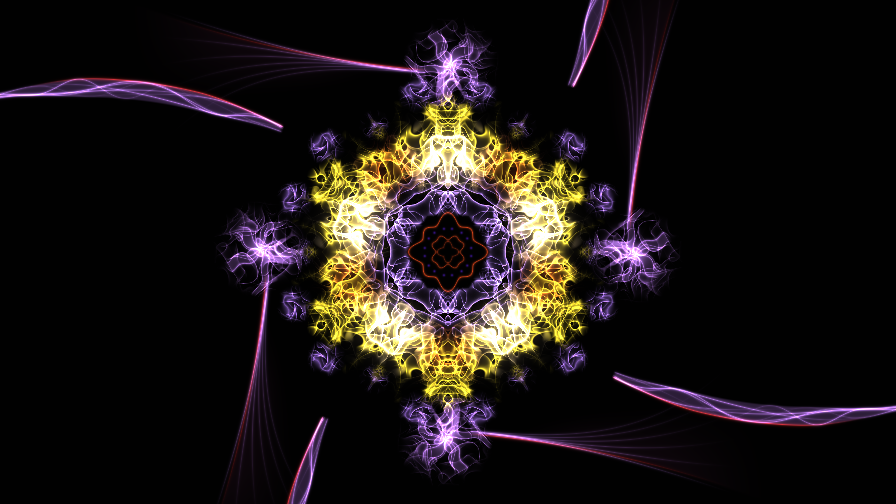
A WebGL 1 fragment shader for this background:

```glsl
precision highp float;
// Kaleidoscopic fire ring with violet wisps and four trailing ribbons on black.
uniform vec2 u_resolution;

vec2 gradient(vec2 cell) {
  float a = 6.28318 * fract(sin(dot(cell, vec2(127.1, 311.7))) * 43758.5);
  return vec2(cos(a), sin(a));
}

float noise(vec2 p) {
  vec2 i = floor(p), f = p - i;
  vec2 u = f * f * f * (f * (f * 6.0 - 15.0) + 10.0);
  vec2 e = vec2(0.0, 1.0);
  return mix(mix(dot(gradient(i), f), dot(gradient(i + e.yx), f - e.yx), u.x),
             mix(dot(gradient(i + e.xy), f - e.xy), dot(gradient(i + 1.0), f - 1.0), u.x), u.y);
}

// Mirrors the plane into n equal sectors, the first centred on +y.
vec2 fold(vec2 p, float n) {
  float s = 6.28318 / n;
  float a = abs(mod(atan(p.x, p.y) + 0.5 * s, s) - 0.5 * s);
  return length(p) * vec2(sin(a), cos(a));
}

float blob(vec2 d, float size) {
  return exp(-dot(d, d) / (size * size));
}

float line(float d, float width) {
  return exp(-abs(d) / width);
}

// Broken smoke sheets: each has a bright crisp edge and a soft side.
float strands(vec2 p, float seed) {
  float sum = 0.0;
  for (int i = 0; i < 6; i++) {
    float k = float(i) + seed;
    vec2 warp = vec2(noise(p * 13.0 + k * 3.7), noise(p * 13.0 - k * 5.3));
    vec2 w = p + 0.07 * warp;
    float n = noise(w * (13.0 + 3.0 * float(i)) + k * 9.1);
    float sheet = exp(-34.0 * max(n, 0.0)) + 0.28 * exp(-7.0 * max(n, 0.0));
    sum += smoothstep(-0.035, 0.0, n) * sheet * smoothstep(-0.15, 0.25, noise(w * 15.0 - k * 4.3));
  }
  return sum;
}

// Star, ribbon and streak reaching from the top towards the left.
vec3 arm(vec2 p) {
  vec3 violet = vec3(0.68, 0.45, 0.87);
  vec3 red = vec3(0.75, 0.13, 0.1);
  vec3 col = vec3(0.0);
  float t = -p.x;

  // Ribbon that widens and fades away from the star
  float ribbon = smoothstep(0.03, 0.1, t) * smoothstep(0.58, 0.15, t);
  float yRibbon = 0.355 + 0.08 * t + 0.24 * t * t;
  float below = yRibbon - p.y;
  for (int i = 0; i < 6; i++) {
    float k = float(i);
    float d = below - k * (0.0012 + 0.28 * t * t * t) - 0.002 * sin(9.0 * t + k);
    col += ribbon * line(d, 0.0016) * violet * 0.75 / (1.0 + 0.4 * k);
  }
  col += ribbon * line(below + 0.003 - 0.02 * t, 0.0018) * red * 0.8;
  float veil = smoothstep(0.0, 0.01, below) * smoothstep(0.38 * t - 0.02, 0.0, below);
  col += veil * smoothstep(0.12, 0.3, t) * smoothstep(0.66, 0.4, t) * vec3(0.05, 0.02, 0.04);

  // Flat bundle of crossing threads over a thin sheet
  float u = t - 0.72;
  float yStreak = 0.326 - 0.54 * u * u;
  float ends = smoothstep(0.325, 0.335, t + 0.3 * (p.y - 0.245));
  float spread = 0.005 + 0.013 * smoothstep(0.9, 0.7, t) * smoothstep(0.3, 0.5, t);
  float s = p.y - yStreak;
  for (int i = 0; i < 7; i++) {
    float k = float(i);
    float d = s - spread * sin(k * 2.4 + t * (5.0 + 0.8 * k * k));
    col += ends * line(d, 0.0015) * (0.35 + 0.3 * sin(11.0 * t + k * 1.9)) * violet * 1.25;
  }
  col += ends * smoothstep(spread + 0.003, spread - 0.002, abs(s)) * violet * 0.24;
  col += ends * line(s - spread, 0.0018) * red * smoothstep(0.85, 0.65, t);

  // Star of curling, outlined petals
  vec2 d = p - vec2(0.006, 0.372);
  float r = length(d);
  if (r < 0.16) {
    float bend = 0.5 * noise(d * 26.0);
    float a = atan(d.y, d.x) + 8.0 * r + bend;
    float reach = 0.082 + 0.016 * cos(a + 2.0);
    float petal = abs(sin(2.5 * a)) - 0.8 * sqrt(max(1.0 - r / reach, 0.0));
    float inside = smoothstep(reach, reach - 0.012, r);
    float threads = line(petal * r, 0.0022) + 0.8 * line(sin(3.5 * a + 20.0 * r) * r, 0.0028);
    col += inside * violet * (threads * 0.85 + 0.22 * smoothstep(0.05, -0.05, petal));
    col += violet * (0.7 * blob(d, 0.02) + 0.75 * strands(d, 4.0) * smoothstep(0.1, 0.03, r));
  }
  return col;
}

void main() {
  vec2 p = (gl_FragCoord.xy - 0.5 * u_resolution) / u_resolution.y;
  vec3 col = vec3(0.003);
  vec2 q = p;
  for (int i = 0; i < 4; i++) {
    col += arm(q);
    q = vec2(-q.y, q.x);
  }

  float r = length(p);
  if (r < 0.42) {
    vec2 six = fold(p, 6.0), five = fold(p, 5.0);
    float smoke = strands(six, 1.0), flame = strands(five, 7.0);

    // Hexagonal yellow fire with a ragged rim
    float hex = dot(six, vec2(0.5, 0.866)) + 0.07 * noise(six * 22.0);
    float fire = smoothstep(0.285, 0.235, hex) * smoothstep(0.15, 0.19, r);
    col += fire * vec3(1.0, 0.89, 0.2) * (smoke * 0.9 + flame * 0.35);

    // Five white hot cores with orange embers between them
    vec2 core = (five - vec2(0.0, 0.187)) * vec2(0.72, 1.0);
    col += blob(core, 0.045) * vec3(1.6, 1.4, 1.05) * (0.3 + 1.4 * flame);
    col += blob(five - vec2(0.1, 0.173), 0.034) * vec3(0.95, 0.27, 0.08) * (0.1 + flame);

    // Violet inner lace and small outer wisps
    float lace = smoothstep(0.075, 0.105, r + 0.03 * noise(six * 30.0)) * smoothstep(0.185, 0.135, r);
    col += lace * vec3(0.68, 0.5, 0.95) * smoke * 1.1;
    vec2 w = six - vec2(0.061, 0.314), v = six - vec2(0.145, 0.252);
    float claw = length(w) - 0.02 - 0.014 * noise(w * 45.0);
    float curls = (line(claw, 0.0025) + 0.6 * line(claw + 0.008, 0.002)) * smoothstep(-0.015, 0.01, w.x + w.y);
    float patch = smoothstep(0.04, 0.012, length(w)) + 0.8 * smoothstep(0.032, 0.01, length(v));
    col += (patch * strands(six * 1.3, 3.0) + 0.75 * curls) * vec3(0.62, 0.43, 0.88);

    // Nested orange rosettes and violet specks in the dark centre
    float a = atan(p.y, p.x), c4 = cos(4.0 * a), c8 = cos(8.0 * a);
    float rose = line(r - 0.064 - 0.007 * c4 - 0.007 * c8, 0.0015);
    rose += 0.7 * line(r - 0.031 + 0.004 * c4 + 0.003 * c8, 0.0014);
    rose += 0.45 * line(r - 0.017 - 0.004 * c4, 0.0014);
    col += rose * vec3(0.85, 0.27, 0.1);
    col += blob(fold(p, 8.0) - vec2(0.008, 0.046), 0.0025) * vec3(0.2, 0.07, 0.5);
  }
  gl_FragColor = vec4(min(col, 1.0), 1.0);
}
```
